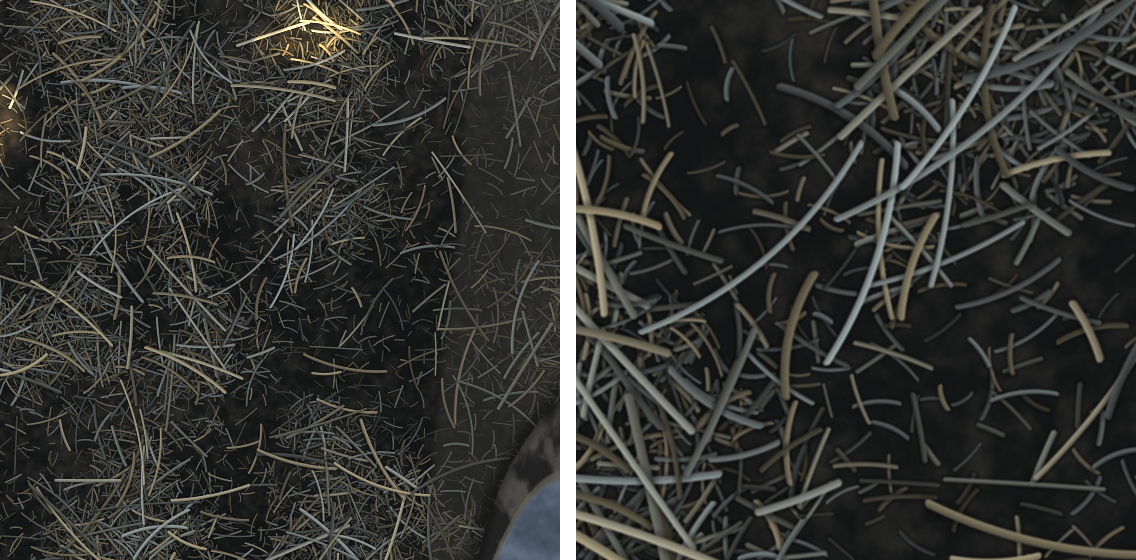
Left: the whole. Right: its middle third, enlarged.
Give the GLSL for this texture, as a three.js fragment shader.

```glsl
// Dry straw scattered over dark soil, with sun flecks, a hazy strip and part of a wheel.
varying vec2 vUv;

const float EDGE = 0.0011;
const vec3 SOIL_DARK = vec3(0.075, 0.08, 0.082);
const vec3 SOIL_LIGHT = vec3(0.18, 0.175, 0.165);
const vec3 STRAW_COOL = vec3(0.49, 0.53, 0.53);
const vec3 STRAW_WARM = vec3(0.59, 0.55, 0.44);
const vec3 HAZE = vec3(0.24, 0.235, 0.215);
const vec3 SUN = vec3(1.5, 1.15, 0.65);

vec4 hash4(vec3 p) {
  vec4 q = fract(p.xyzx * vec4(0.1031, 0.1030, 0.0973, 0.1099));
  q += dot(q, q.wzxy + 33.33);
  return fract((q.xxyz + q.yzzw) * q.zywx);
}

float noise(vec2 p) {
  vec2 i = floor(p), f = fract(p);
  f = f * f * (3.0 - 2.0 * f);
  float low = mix(hash4(vec3(i, 3.0)).x, hash4(vec3(i + vec2(1.0, 0.0), 3.0)).x, f.x);
  float high = mix(hash4(vec3(i + vec2(0.0, 1.0), 3.0)).x, hash4(vec3(i + 1.0, 3.0)).x, f.x);
  return mix(low, high, f.y);
}

float fbm(vec2 p) {
  float sum = 0.0, gain = 0.5;
  for (int i = 0; i < 4; i++) {
    sum += gain * noise(p);
    p = p * 2.03 + 17.3;
    gain *= 0.5;
  }
  return sum / 0.9375;
}

vec2 rotate(vec2 p, float angle) {
  float c = cos(angle), s = sin(angle);
  return vec2(c * p.x + s * p.y, c * p.y - s * p.x);
}

// Share of straws kept at a place, so that bare soil shows between clumps
float clumpDensity(vec2 p) {
  return 0.12 + 0.85 * smoothstep(0.32, 0.62, fbm(p * 5.0 + 40.0));
}

// Bent stalks that follow a local direction, with a soft shadow beneath
vec3 strawLayer(vec3 ground, vec2 uv, float cells, float count, float halfWidth, float spread, float light) {
  vec2 home = floor(uv * cells);
  for (int y = -1; y <= 1; y++)
  for (int x = -1; x <= 1; x++)
  for (int k = 0; k < 5; k++) {
    if (float(k) >= count) break;
    vec2 cell = home + vec2(float(x), float(y));
    vec4 place = hash4(vec3(cell + 11.0, cells + float(k) * 7.0));
    vec4 look = hash4(vec3(cell + 57.0, cells + float(k) * 5.0 + 90.0));
    vec2 center = (cell + place.xy) / cells;
    if (place.z > clumpDensity(center)) continue;
    float angle = 9.0 * noise(center * 4.0 + 8.0) + (place.w - 0.5) * spread;
    vec2 p = rotate(uv - center, angle);
    float halfLength = mix(0.3, 0.93, look.x) / cells;
    p.y += (look.w - 0.5) * 0.35 * p.x * p.x / halfLength;
    float d = length(vec2(max(abs(p.x) - halfLength, 0.0), p.y));
    float width = halfWidth * mix(0.65, 1.2, look.y);
    float body = 1.0 - smoothstep(width - EDGE, width + EDGE, d);
    float shadow = 1.0 - smoothstep(width, width * 3.0, d);
    float shade = light * mix(0.5, 1.1, look.z) * (1.0 - 0.25 * p.y / width);
    vec3 tint = mix(STRAW_COOL, STRAW_WARM, smoothstep(0.2, 0.9, look.w));
    ground = mix(ground * (1.0 - 0.28 * shadow), tint * shade, body);
  }
  return ground;
}

vec3 soil(vec2 uv) {
  float grain = fbm(uv * 75.0);
  float patches = fbm(uv * 7.0 + 5.0);
  return mix(SOIL_DARK, SOIL_LIGHT, smoothstep(0.35, 0.9, 0.55 * grain + 0.5 * patches));
}

// Warm light falling in a ragged round patch
float sunPatch(vec2 uv, vec2 center, vec2 size) {
  float ragged = 0.9 * (fbm(uv * 22.0) - 0.5);
  return 1.0 - smoothstep(0.3, 1.1, length((uv - center) / size) + ragged);
}

// Worn tyre with a blue-grey rim in the lower right corner
vec3 wheel(vec3 scene, vec2 uv) {
  float tyre = length(uv - vec2(1.41, -0.10)) - 0.566;
  vec2 q = rotate(uv - vec2(0.945, -0.03), 1.22);
  float rim = length(q / vec2(0.19, 0.068)) - 1.0;
  float wear = fbm(uv * vec2(30.0, 18.0));
  vec3 rubber = mix(vec3(0.13), vec3(0.30, 0.29, 0.28), smoothstep(0.35, 0.65, wear));
  rubber *= mix(0.7, 1.0, smoothstep(0.0, 0.02, -tyre));
  vec3 metal = mix(vec3(0.20, 0.24, 0.29), vec3(0.42, 0.47, 0.54), fbm(q * 28.0));
  vec3 color = mix(rubber, metal, 1.0 - smoothstep(-0.06, 0.0, rim));
  color = mix(color, vec3(0.40, 0.38, 0.34), 0.7 * (1.0 - smoothstep(0.02, 0.08, abs(rim))));
  scene *= 1.0 - 0.4 * (1.0 - smoothstep(0.0, 0.035, tyre));
  return mix(scene, color, 1.0 - smoothstep(-0.002, 0.002, tyre));
}

void main() {
  vec2 uv = vUv;
  vec3 color = soil(uv);

  // Fine chaff first, long stalks on top
  color = strawLayer(color, uv, 64.0, 3.0, 0.0013, 6.0, 0.62);
  color = strawLayer(color, uv, 36.0, 4.0, 0.0015, 4.5, 0.74);
  color = strawLayer(color, uv, 18.0, 4.0, 0.0020, 2.6, 0.86);
  color = strawLayer(color, uv, 9.0, 5.0, 0.0025, 1.5, 1.0);

  // Pale strip along the right side
  float border = uv.x - 0.76 - 0.09 * uv.y + 0.02 * (noise(uv * 9.0) - 0.5);
  color = mix(color, HAZE, 0.42 * smoothstep(-0.008, 0.012, border));

  float sun = sunPatch(uv, vec2(0.56, 0.94), vec2(0.10, 0.08));
  sun += sunPatch(uv, vec2(0.0, 0.79), vec2(0.05, 0.10));
  color *= 1.0 + SUN * sun;

  gl_FragColor = vec4(wheel(color, uv), 1.0);
}
```
